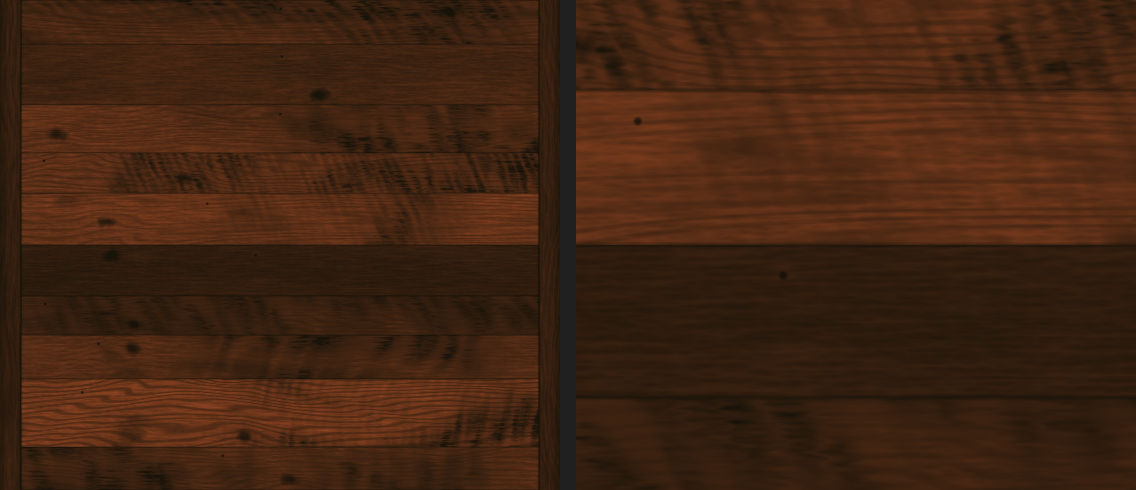
Left: the whole. Right: its middle third, enlarged.
Write a Shadertoy shader that draws this texture.

```glsl
// Ten dark reclaimed wood planks with saw marks and knots, held between two upright rails.

// Plank borders, from the top down
const float EDGES[11] = float[11](0.0, .0905, .2136, .3116, .3947, .5, .6039, .684, .773, .9125, 1.0);

// Per plank: base tone, grain contrast, saw mark strength, saw mark slant
const vec4 LOOK[10] = vec4[10](
    vec4(.31, .50, .95, 1.0), vec4(.25, .22, .0, .0), vec4(.345, .40, .85, .35),
    vec4(.375, .60, .85, .45), vec4(.37, .50, .85, .50), vec4(.178, .20, .0, .0),
    vec4(.27, .35, .65, .60), vec4(.31, .30, .85, -.60), vec4(.42, .85, .90, -.35),
    vec4(.30, .45, .80, .15));

// Per plank: saw marks start, end, marks per unit, knot position
const vec4 MARKS[10] = vec4[10](
    vec4(-.2, .95, 30., .80), vec4(0., 0., 1., .57), vec4(.46, 1.2, 20., .10),
    vec4(.12, 1.2, 54., .33), vec4(.40, .80, 50., .19), vec4(0., 0., 1., .20),
    vec4(.02, 1.2, 24., .24), vec4(.30, .90, 22., .235), vec4(.42, 1.2, 44., .435),
    vec4(-.2, .90, 19., .52));

float hash(vec2 p) {
    return fract(sin(dot(p, vec2(127.1, 311.7))) * 4375.85);
}

// Layered, folded sines, roughly -1 to 1
float waves(vec2 p) {
    float sum = 0.0, amp = .5;
    for (int i = 0; i < 4; i++) {
        p = mat2(.8, .6, -.6, .8) * p * 1.7 + 1.3;
        p += .8 * sin(p.yx);
        sum += amp * sin(p.x) * cos(p.y);
        amp *= .6;
    }
    return sum;
}

// Cellular noise: distance to the nearest scattered point
float cells(vec2 p) {
    vec2 base = floor(p);
    float nearest = 2.0;
    for (int y = -1; y <= 1; y++)
        for (int x = -1; x <= 1; x++) {
            vec2 c = base + vec2(x, y);
            vec2 point = c + vec2(hash(c), hash(c + 37.0));
            nearest = min(nearest, distance(p, point));
        }
    return nearest;
}

void mainImage(out vec4 fragColor, in vec2 fragCoord) {
    float aspect = iResolution.x / iResolution.y;
    vec2 p = vec2(fragCoord.x, iResolution.y - fragCoord.y) / iResolution.y;
    float u = p.x / aspect;

    // Find the plank, its seam distance and its traits
    int plank = 0;
    for (int i = 1; i < 10; i++) if (p.y > EDGES[i]) plank = i;
    float seam = min(p.y - EDGES[plank], EDGES[plank + 1] - p.y);
    float railGap = (min(u, 1.0 - u) - .0375) * aspect;
    bool rail = railGap < 0.0;
    vec4 look = rail ? vec4(.205, .4, 0.0, 0.0) : LOOK[plank];
    vec4 marks = MARKS[plank];
    float seed = rail ? 71.0 + step(.5, u) * 9.0 : float(plank) * 7.3;
    vec2 q = rail ? p.yx : p;

    // Knot and a small nail hole
    float height = EDGES[plank + 1] - EDGES[plank];
    vec2 knotAt = vec2(marks.w * aspect, EDGES[plank] + height * mix(.2, .85, hash(vec2(seed, 3.0))));
    float knotDist = length((p - knotAt) * vec2(50.0, 75.0)) + .5 * waves(p * 35.0);
    float knot = rail ? 0.0 : 1.0 - smoothstep(.2, 1.3, knotDist);
    vec2 nailAt = vec2(hash(vec2(seed, 5.0)) * .5 + .08, EDGES[plank] + height * .2);
    float nail = rail ? 0.0 : 1.0 - smoothstep(.001, .004, distance(p, nailAt));

    // Growth rings as warped contours, broken up by coarse and fine fibres
    float bend = 3.6 * waves(q * vec2(2.3, 9.0) + seed);
    if (!rail) bend += 1.5 * exp(-.1 * knotDist * knotDist);
    float fibre = cells(q * vec2(16.0, 200.0) + seed) - .45;
    float pores = cells(q * vec2(70.0, 300.0) + seed) - .45;
    float ring = smoothstep(-.2, 1.0, sin(6.283 * (q.y * 90.0 + bend)) + .8 * fibre + .5 * pores);
    float cloud = waves(q * vec2(3.0, 12.0) + seed * 2.0);

    // Slanted, curving saw marks: an even row mixed with ragged cellular streaks
    float drop = p.y - EDGES[plank];
    float s = (p.x - look.w * drop * (1.0 - 2.0 * drop)) * marks.z + .45 * waves(p * 7.0 + seed);
    float id = floor(s), f = fract(s);
    float stroke = smoothstep(0.0, .3, f) * (1.0 - smoothstep(.45, 1.0, f));
    stroke *= .3 + .7 * hash(vec2(id, seed));
    stroke *= smoothstep(-.5, .2, waves(vec2(id * .7, p.y * 13.0 + seed)));
    float streak = cells(vec2(s * 1.15, p.y * 14.0 + seed) + .6 * fibre);
    stroke = .55 * stroke + .6 * (1.0 - smoothstep(.1, .65, streak));
    float reach = smoothstep(marks.x - .06, marks.x + .14, u)
                * (1.0 - smoothstep(marks.y - .14, marks.y + .05, u));
    float patchy = smoothstep(-.45, .4, waves(p * vec2(3.0, 7.0) + seed * 1.7));
    float saw = look.z * reach * (.38 * patchy + stroke * (.22 + .62 * patchy));
    saw *= 1.0 + 1.0 * fibre + .7 * pores - .15 * ring;

    // Scattered dark stains away from the saw marks
    float stain = smoothstep(.3, .75, waves(p * vec2(7.0, 15.0) + seed * 3.1) + .3 * fibre);
    saw += .4 * stain * look.z * (1.0 - reach);

    // Combine into one tone
    float tone = look.x * (1.07 + .17 * cloud + .34 * fibre + .22 * pores);
    tone *= 1.0 - .34 * look.y * ring;
    tone *= 1.0 - .72 * clamp(saw, 0.0, 1.0);
    tone *= 1.0 - .6 * knot;
    tone *= 1.0 - .65 * nail;

    // Thin seams and shaded rail sides
    if (!rail) {
        tone *= mix(.68, 1.0, smoothstep(0.0, .0028, seam));
    } else {
        tone *= mix(.7, 1.0, smoothstep(0.0, .018, min(u, 1.0 - u) * aspect));
    }
    tone *= mix(.5, 1.0, smoothstep(0.0, .004, abs(railGap)));
    tone = max(tone, .095);

    // Brown ramp from near black to red brown
    fragColor = vec4(tone, .035 + .41 * tone, .018 + .2 * tone, 1.0);
}
```
